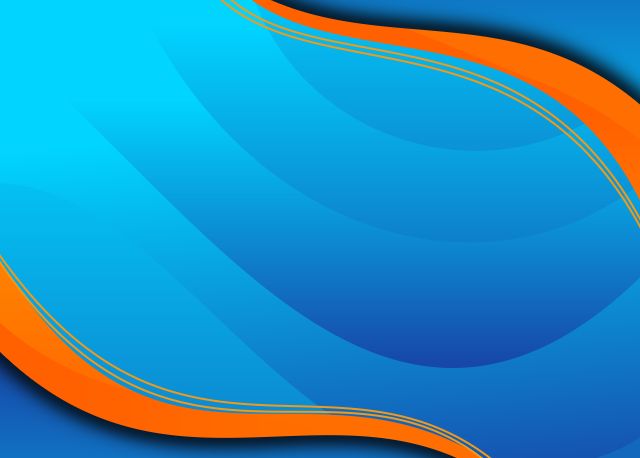
A Shadertoy shader for this background:

```glsl
// Layout grid stretched over the canvas; y runs down inside it
const vec2 GRID = vec2(768.0, 548.0);

const vec3 CYAN = vec3(0.0, 0.83, 1.0);
const vec3 NAVY = vec3(0.09, 0.28, 0.66);
const vec3 AMBER = vec3(1.0, 0.50, 0.0);
const vec3 ORANGE = vec3(1.0, 0.43, 0.0);
const vec3 EMBER = vec3(1.0, 0.38, 0.0);
const vec3 GOLD = vec3(0.95, 0.60, 0.09);
const vec3 SHADOW = vec3(0.02, 0.07, 0.12);

const float LINE_HALF_WIDTH = 1.2;
const float SHADOW_REACH = 17.0;
const float SHADOW_STRENGTH = 0.88;
const float WAVE_SLANT = 0.08;

// Cubic Bezier whose x grows from a to d
struct Curve { vec2 a, b, c, d; };

// Blue waves
const Curve WAVE_TOP = Curve(vec2(305, 0), vec2(370, 168), vec2(570, 226), vec2(710, 143));
const Curve WAVE_HIGH = Curve(vec2(165, 0), vec2(300, 292), vec2(590, 360), vec2(768, 220));
const Curve WAVE_MID = Curve(vec2(90, 130), vec2(300, 332), vec2(500, 590), vec2(768, 332));
const Curve WAVE_LOW = Curve(vec2(0, 219), vec2(140, 225), vec2(250, 390), vec2(385, 488));
const Curve WAVE_CORNER = Curve(vec2(715, 548), vec2(735, 542), vec2(752, 534), vec2(768, 523));

// Upper ribbon
const Curve TOP_OUTER = Curve(vec2(325, 0), vec2(470, 63), vec2(620, 0), vec2(768, 125));
const Curve TOP_INNER = Curve(vec2(302, 0), vec2(430, 90), vec2(650, 8), vec2(768, 240));
const Curve TOP_TONE = Curve(vec2(640, 95), vec2(690, 115), vec2(735, 140), vec2(768, 168));
const Curve TOP_LINE_A = Curve(vec2(278, 0), vec2(390, 95), vec2(630, 10), vec2(768, 262));
const Curve TOP_LINE_B = Curve(vec2(266, 0), vec2(385, 105), vec2(628, 15), vec2(768, 271));

// Lower ribbon
const Curve LOW_OUTER = Curve(vec2(0, 421), vec2(190, 604), vec2(370, 470), vec2(548, 548));
const Curve LOW_INNER = Curve(vec2(0, 312), vec2(190, 615), vec2(365, 416), vec2(580, 548));
const Curve LOW_TONE = Curve(vec2(0, 386), vec2(60, 440), vec2(130, 465), vec2(220, 482));
const Curve LOW_LINE_A = Curve(vec2(0, 306), vec2(210, 600), vec2(400, 406), vec2(588, 548));
const Curve LOW_LINE_B = Curve(vec2(0, 314), vec2(205, 612), vec2(400, 412), vec2(578, 548));

vec2 bezier(Curve k, float t) {
    float s = 1.0 - t;
    return s * s * s * k.a + 3.0 * s * t * (s * k.b + t * k.c) + t * t * t * k.d;
}

// Approximate signed distance, positive below the curve; straight past its ends
float below(Curve k, vec2 p) {
    float lo = 0.0, hi = 1.0;
    for (int i = 0; i < 16; i++) {
        float mid = 0.5 * (lo + hi);
        if (bezier(k, mid).x < p.x) lo = mid; else hi = mid;
    }
    float t = 0.5 * (lo + hi), s = 1.0 - t;
    vec2 tangent = s * s * (k.b - k.a) + 2.0 * s * t * (k.c - k.b) + t * t * (k.d - k.c);
    float slope = tangent.y / tangent.x;
    vec2 q = p - bezier(k, t);
    return (q.y - slope * q.x) / sqrt(1.0 + slope * slope);
}

float cover(float d, float px) { return clamp(d / px + 0.5, 0.0, 1.0); }

float stroke(Curve k, vec2 p, float px) {
    return cover(LINE_HALF_WIDTH - abs(below(k, p)), px);
}

vec3 blue(float depth) { return mix(CYAN, NAVY, clamp(depth, 0.0, 1.0)); }

// Blue corner darkened beside the ribbon
vec3 shadedCorner(float depth, float d) {
    float r = max(d, 0.0) / SHADOW_REACH;
    return mix(blue(depth), SHADOW, SHADOW_STRENGTH * exp(-r * r));
}

void mainImage(out vec4 fragColor, in vec2 fragCoord) {
    vec2 uv = fragCoord / iResolution.xy;
    vec2 p = vec2(uv.x, 1.0 - uv.y) * GRID;
    float px = GRID.y / iResolution.y;

    // Waves, each with its own vertical fade
    vec3 col = blue((p.y - 120.0) / 315.0);
    col = mix(col, blue((p.y - 30.0) / 430.0), cover(-below(WAVE_HIGH, p), px));
    col = mix(col, blue((p.y + 45.0) / 475.0), cover(-below(WAVE_TOP, p), px));
    float slanted = p.y + WAVE_SLANT * (p.x - 300.0);
    col = mix(col, blue((slanted - 160.0) / 460.0), cover(below(WAVE_MID, p), px));
    col = mix(col, blue((p.y - 120.0) / 720.0), cover(below(WAVE_LOW, p), px));
    col = mix(col, blue(0.77), cover(below(WAVE_CORNER, p), px));

    // Ribbons in two tones
    vec3 topTone = mix(ORANGE, mix(EMBER, ORANGE, smoothstep(130.0, 230.0, p.y)),
                       cover(below(TOP_TONE, p), px));
    col = mix(col, topTone, cover(-below(TOP_INNER, p), px));
    vec3 lowTone = mix(mix(AMBER, ORANGE, smoothstep(310.0, 470.0, p.y)),
                       mix(EMBER, ORANGE, smoothstep(60.0, 400.0, p.x)),
                       cover(below(LOW_TONE, p), px));
    col = mix(col, lowTone, cover(below(LOW_INNER, p), px));

    // Outer corners with the ribbon shadow
    float topD = -below(TOP_OUTER, p);
    col = mix(col, shadedCorner(0.65 - 0.0025 * p.y, topD), cover(topD, px));
    float lowD = below(LOW_OUTER, p);
    col = mix(col, shadedCorner(0.95 - 0.0025 * (p.y - 450.0), lowD), cover(lowD, px));

    // Fine paired lines
    float lines = max(stroke(TOP_LINE_A, p, px), stroke(TOP_LINE_B, p, px));
    lines = max(lines, max(stroke(LOW_LINE_A, p, px), stroke(LOW_LINE_B, p, px)));
    col = mix(col, GOLD, lines);

    fragColor = vec4(col, 1.0);
}
```
